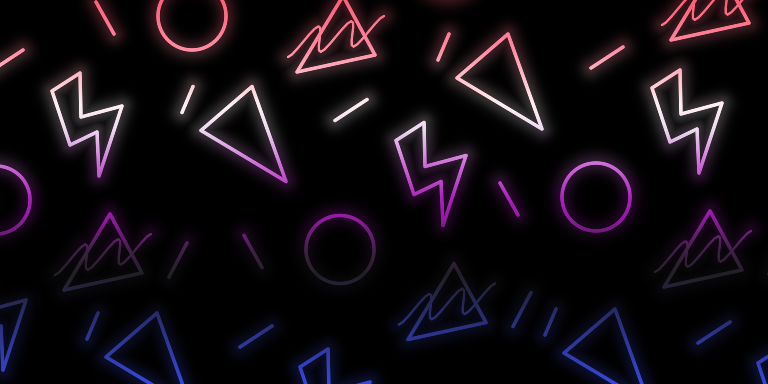
This pattern is drawn by a Shadertoy shader. Its source:

```glsl
// Neon outlines of bolts, triangles, rings and dashes on black, tinted by height.

// Layout space: the canvas is 384 units tall, y points down.
const float CANVAS_HEIGHT = 384.0;

float segment(vec2 p, vec2 a, vec2 b) {
    vec2 ap = p - a, ab = b - a;
    return length(ap - ab * clamp(dot(ap, ab) / dot(ab, ab), 0.0, 1.0));
}

float triangle(vec2 p, vec2 a, vec2 b, vec2 c) {
    return min(segment(p, a, b), min(segment(p, b, c), segment(p, c, a)));
}

float bolt(vec2 p) {
    vec2 corner[7] = vec2[7](vec2(0, 0), vec2(-28, 18), vec2(-10, 72),
        vec2(17, 59), vec2(19, 103), vec2(42, 33), vec2(1, 44));
    float d = 1e5;
    for (int i = 0; i < 7; i++) d = min(d, segment(p, corner[i], corner[(i + 1) % 7]));
    return d;
}

float triangleWithDashes(vec2 p) {
    float d = triangle(p, vec2(0), vec2(-51, 44), vec2(34, 95));
    d = min(d, segment(p, vec2(-59, 0), vec2(-70, 26)));
    return min(d, segment(p, vec2(83, 34), vec2(115, 13)));
}

float ringWithDash(vec2 p) {
    return min(abs(length(p) - 34.0), segment(p, vec2(-96, -14), vec2(-78, 18)));
}

// Point on the slanted wave, t from 0 to 1
vec2 wavePoint(float t) {
    return mix(vec2(-2, -29), vec2(80, -42), t) - vec2(7, -14) * cos(15.70796 * t);
}

float scribbledTriangle(vec2 p) {
    float wave = 1e5;
    for (int i = 0; i < 30; i++)
        wave = min(wave, segment(p, wavePoint(float(i) / 30.0), wavePoint(float(i + 1) / 30.0)));
    // The wave gets a thinner stroke
    return min(wave + 0.6, triangle(p, vec2(0), vec2(46, -76), vec2(78, -17)));
}

float steepDash(vec2 p) {
    return segment(p, vec2(9, -17), vec2(-9, 17));
}

// One row of a motif; every second copy is shifted by zigzag
float motifRow(vec2 p, int motif, vec2 start, vec2 stride, vec2 zigzag) {
    float d = 1e5;
    for (int k = 0; k < 3; k++) {
        vec2 q = p - start - stride * float(k) - zigzag * float(k % 2);
        float shape = motif == 0 ? bolt(q)
                    : motif == 1 ? triangleWithDashes(q)
                    : motif == 2 ? ringWithDash(q)
                    : motif == 3 ? scribbledTriangle(q)
                    : steepDash(q);
        d = min(d, shape);
    }
    return d;
}

float pattern(vec2 p) {
    vec2 stride = vec2(300, -1.5), zigzag = vec2(44, 51);
    // Upper rows
    float d = motifRow(p, 0, vec2(80, 73), stride, zigzag);
    d = min(d, motifRow(p, 1, vec2(-92, 37), stride, zigzag));
    d = min(d, motifRow(p, 2, vec2(192, 16), vec2(256, -53), vec2(0)));
    d = min(d, motifRow(p, 3, vec2(297, 72), vec2(374, -32), vec2(0)));
    // Lower rows
    d = min(d, motifRow(p, 0, vec2(-16, 267), vec2(401, 39), vec2(-57, 43)));
    d = min(d, motifRow(p, 1, vec2(157, 313), vec2(458, -4), vec2(0)));
    d = min(d, motifRow(p, 2, vec2(-4, 200), stride, zigzag));
    d = min(d, motifRow(p, 3, vec2(64, 290), stride, zigzag));
    return min(d, motifRow(p, 4, vec2(178, 260), stride, zigzag));
}

// Coral, white, violet, charcoal and blue from top to bottom
vec3 neonColor(float y) {
    vec4 stops[11] = vec4[11](
        vec4(1.0, 0.37, 0.47, 0), vec4(1.0, 0.55, 0.64, 50),
        vec4(1.0, 0.94, 0.95, 105), vec4(0.93, 0.85, 0.94, 130),
        vec4(0.80, 0.42, 0.84, 165), vec4(0.66, 0.14, 0.73, 198),
        vec4(0.58, 0.10, 0.64, 218), vec4(0.25, 0.12, 0.28, 250),
        vec4(0.13, 0.12, 0.14, 275), vec4(0.16, 0.17, 0.42, 315),
        vec4(0.21, 0.28, 0.85, 384));
    vec3 color = stops[0].rgb;
    for (int i = 1; i < 11; i++)
        color = mix(color, stops[i].rgb, clamp((y - stops[i - 1].w) / (stops[i].w - stops[i - 1].w), 0.0, 1.0));
    return color;
}

void mainImage(out vec4 fragColor, in vec2 fragCoord) {
    float pixel = CANVAS_HEIGHT / iResolution.y;
    vec2 p = vec2(fragCoord.x, iResolution.y - fragCoord.y) * pixel;
    float d = pattern(p);

    // Crisp stroke over a soft halo
    float stroke = clamp((1.9 - d) / pixel + 0.5, 0.0, 1.0);
    float halo = 0.22 * exp(-d * d / 110.0);
    fragColor = vec4(neonColor(p.y) * max(stroke, halo), 1.0);
}
```
